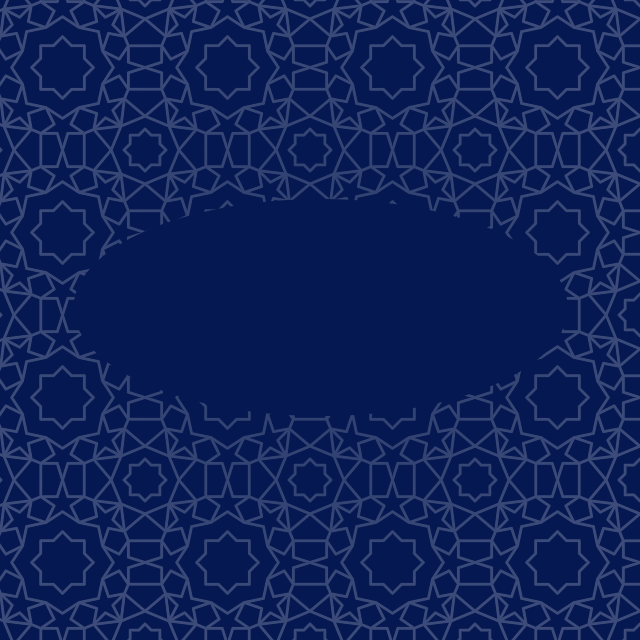
A Shadertoy shader for this background:

```glsl
// Navy background with a lattice of eight-pointed stars and five-pointed stars,
// left plain inside a wide central ellipse. Mirror folds reduce the plane to one
// small triangle, where the line work is the distance to a few segments.

const vec3 NAVY = vec3(0.025, 0.095, 0.318);
const vec3 LINE_BLUE = vec3(0.235, 0.296, 0.475);
const vec2 ROSETTE_CENTER = vec2(0.0977, 0.8945);
const float HALF_CELL = 0.1289;
const float HALF_LINE = 0.0022;
const vec2 OVAL_CENTER = vec2(0.501, 0.5195);
const vec2 OVAL_RADII = vec2(0.386, 0.1695);

float segmentDistance(vec2 p, vec2 a, vec2 b) {
    vec2 ap = p - a, ab = b - a;
    return length(ap - ab * clamp(dot(ap, ab) / dot(ab, ab), 0.0, 1.0));
}

// Mirrors the plane into the wedge from 0 to 45 degrees.
vec2 foldFour(vec2 p) {
    p = abs(p);
    return p.x < p.y ? p.yx : p;
}

// Mirrors the plane into the wedge from 0 to 22.5 degrees.
vec2 foldEight(vec2 p) {
    const vec2 normal = vec2(-0.382683, 0.923880);
    p = foldFour(p);
    return p - 2.0 * max(dot(p, normal), 0.0) * normal;
}

// Outline of two crossed squares, for a point already folded by eight.
float eightStar(vec2 p, float radius) {
    return segmentDistance(p, vec2(radius, 0.0), radius * vec2(0.7071, 0.2929));
}

// Ring of five-pointed stars joined by pentagons, folded by eight.
float starRing(vec2 p) {
    const vec2 innerTip = vec2(0.485, 0.201);
    const vec2 sideNotch = vec2(0.687, 0.101);
    const vec2 sideTip = vec2(0.798, 0.263);
    const vec2 outerNotch = vec2(0.798, 0.064);
    float d = segmentDistance(p, vec2(0.616, 0.0), innerTip);
    d = min(d, segmentDistance(p, innerTip, sideNotch));
    d = min(d, segmentDistance(p, sideNotch, sideTip));
    d = min(d, segmentDistance(p, sideTip, outerNotch));
    d = min(d, segmentDistance(p, outerNotch, vec2(1.0, 0.0)));
    return min(d, segmentDistance(p, sideTip, vec2(0.750, 0.379)));
}

// Straight links between neighbouring rosettes, folded by four.
float links(vec2 p) {
    const vec2 corner = vec2(0.750, 0.379);
    float d = segmentDistance(p, vec2(0.798, 0.263), vec2(1.0, 0.263));
    d = min(d, segmentDistance(p, corner, vec2(1.0, 0.590)));
    return min(d, segmentDistance(p, corner, vec2(0.709)));
}

// Small star within an octagon, folded by eight.
float smallMedallion(vec2 p) {
    const float octagonRadius = 0.410;
    float octagon = segmentDistance(p, vec2(octagonRadius, 0.0),
                                    octagonRadius * vec2(0.8536, 0.3536));
    return min(eightStar(p, 0.255), octagon);
}

// Distance to the lattice lines; large rosettes lie at even integers.
float latticeDistance(vec2 p) {
    p = foldFour(mod(p + 1.0, 2.0) - 1.0);
    vec2 rosette = foldEight(p);
    float d = min(eightStar(rosette, 0.374), starRing(rosette));
    d = min(d, links(p));
    return min(d, smallMedallion(foldEight(1.0 - p)));
}

void mainImage(out vec4 fragColor, in vec2 fragCoord) {
    vec2 uv = fragCoord / iResolution.xy;
    float pixel = 1.0 / min(iResolution.x, iResolution.y);

    // Line work
    float d = HALF_CELL * latticeDistance((uv - ROSETTE_CENTER) / HALF_CELL);
    float line = 1.0 - smoothstep(-0.6 * pixel, 0.6 * pixel, d - HALF_LINE);

    // Plain oval and a gentle fade toward it
    vec2 oval = (uv - OVAL_CENTER) / OVAL_RADII;
    float ovalDistance = (length(oval) - 1.0) * length(oval)
                       / max(length(oval / OVAL_RADII), 0.001);
    float outside = smoothstep(-0.6 * pixel, 0.6 * pixel, ovalDistance);
    float strength = mix(0.80, 1.0, smoothstep(0.15, 0.55, length(uv - 0.5)));

    fragColor = vec4(mix(NAVY, LINE_BLUE, line * outside * strength), 1.0);
}
```
